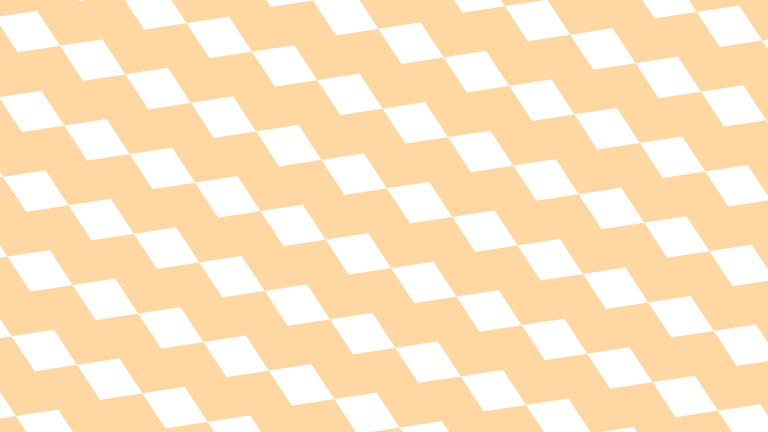
This pattern is drawn by a Shadertoy shader. Its source:

```glsl
// Slanted chains of white parallelograms joined corner to corner on a peach ground.

// Lengths are in units of the canvas height, origin at the lower left.
const vec2 EDGE_A = vec2(0.0981, 0.0150);        // shallow, rising edge of a tile
const vec2 EDGE_B = vec2(0.0532, -0.0810);       // steep, falling edge of a tile
const vec2 CHAIN_STEP = EDGE_A + EDGE_B;         // tile to tile along a chain
const vec2 ROW_STEP = vec2(0.0098, -0.1846);     // chain to chain
const vec2 ANCHOR = vec2(0.7442, 0.6299);        // left corner of one tile
const vec3 GROUND = vec3(1.00, 0.845, 0.64);
const vec3 TILE = vec3(1.0);

// Signed distance to the tile's edge lines, positive inside.
float tileDistance(vec2 p) {
    vec2 st = inverse(mat2(EDGE_A, EDGE_B)) * p;
    float area = abs(EDGE_A.x * EDGE_B.y - EDGE_A.y * EDGE_B.x);
    vec2 heights = area / vec2(length(EDGE_B), length(EDGE_A));
    vec2 inset = min(st, 1.0 - st) * heights;
    return min(inset.x, inset.y);
}

void mainImage(out vec4 fragColor, in vec2 fragCoord) {
    float pixel = 1.0 / iResolution.y;
    vec2 p = fragCoord * pixel - ANCHOR;

    // Each tile spans one whole chain step and is centred on its row.
    mat2 lattice = mat2(CHAIN_STEP, ROW_STEP);
    vec2 uv = inverse(lattice) * p;
    vec2 cell = vec2(floor(uv.x), floor(uv.y + 0.5));

    // Edge coverage about one pixel wide.
    float d = tileDistance(p - lattice * cell);
    float coverage = clamp(0.5 + d / pixel, 0.0, 1.0);
    fragColor = vec4(mix(GROUND, TILE, coverage), 1.0);
}
```
